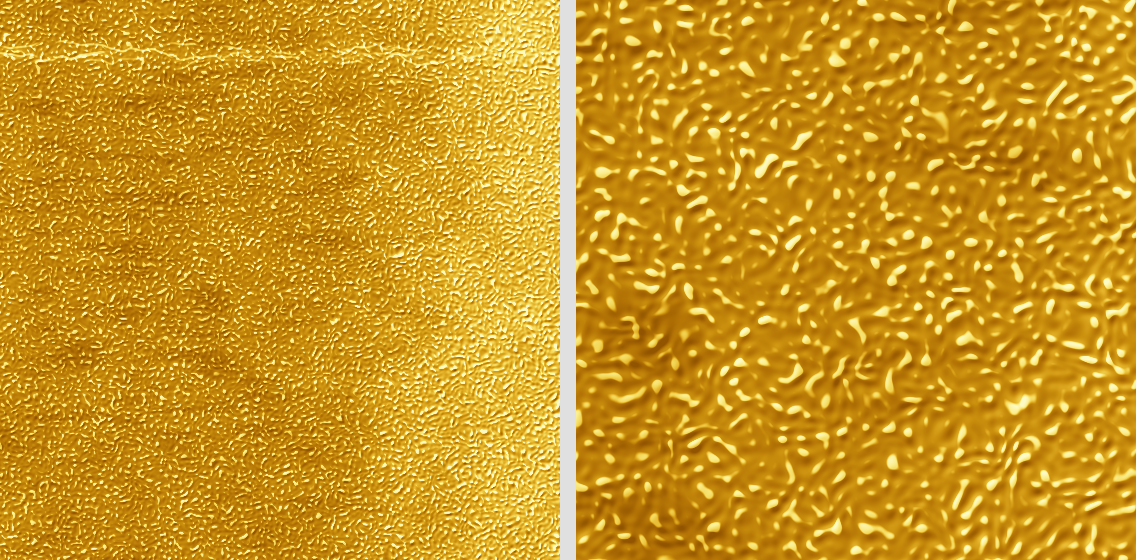
Left: the whole. Right: its middle third, enlarged.
Reproduce this texture procedurally as a three.js fragment shader.

```glsl
// Gold foil embossed with fine worm-like wrinkles, glowing toward the right edge.
varying vec2 vUv;

const float TAU = 6.28318;

vec3 hash3(vec2 p) {
  vec3 q = fract(p.xyx * vec3(0.1031, 0.1030, 0.0973));
  q += dot(q, q.yxz + 33.33);
  return fract((q.xxy + q.yzz) * q.zyx);
}

float noise(vec2 p) {
  vec2 i = floor(p), f = fract(p);
  f = f * f * (3.0 - 2.0 * f);
  float low = mix(hash3(i).x, hash3(i + vec2(1.0, 0.0)).x, f.x);
  float high = mix(hash3(i + vec2(0.0, 1.0)).x, hash3(i + 1.0).x, f.x);
  return mix(low, high, f.y);
}

float fbm(vec2 p) {
  float sum = 0.0, amp = 0.5;
  for (int i = 0; i < 4; i++) {
    sum += amp * noise(p);
    p = p * 2.1 + 17.3;
    amp *= 0.5;
  }
  return sum / 0.9375;
}

// Wrinkle height: short waves of one length, scattered in random directions
float wrinkles(vec2 p) {
  vec2 cell = floor(p);
  float height = 0.0;
  for (int y = -1; y <= 1; y++)
  for (int x = -1; x <= 1; x++)
  for (int k = 0; k < 3; k++) {
    vec2 id = cell + vec2(float(x), float(y));
    vec3 spot = hash3(id + 37.0 * float(k) + 5.0);
    vec2 d = p - id - spot.xy;
    float fade = max(0.0, 1.0 - dot(d, d));
    float angle = TAU * spot.z;
    float phase = TAU * hash3(id + 61.0 * float(k) + 211.0).y;
    height += fade * fade * cos(TAU * 0.95 * dot(d, vec2(cos(angle), sin(angle))) + phase);
  }
  return height;
}

// Broad reflection, strongest along the right edge
float glowAt(vec2 uv) {
  float drift = 0.24 * (fbm(uv * vec2(4.0, 5.0) + 3.0) - 0.5)
              + 0.16 * (fbm(uv * 22.0) - 0.5);
  float reach = 0.07 * smoothstep(0.7, 1.0, uv.y)
              + 0.06 * exp(-pow((uv.y - 0.33) / 0.12, 2.0));
  float glow = smoothstep(0.5, 1.04, uv.x + drift + reach);
  return glow + 0.12 * (1.0 - smoothstep(0.0, 0.12, uv.x));
}

// Bright broken creases running across near the top
float creases(vec2 uv) {
  float sum = 0.0;
  for (int i = 0; i < 4; i++) {
    float row = float(i);
    float level = 0.892 + 0.007 * row
                + 0.022 * (noise(vec2(uv.x * 13.0, row * 9.0)) - 0.5)
                + 0.012 * (noise(vec2(uv.x * 55.0, row * 5.0 + 2.0)) - 0.5);
    float line = 1.0 - smoothstep(0.0004, 0.0032, abs(uv.y - level));
    sum += line * smoothstep(0.35, 0.75, noise(vec2(uv.x * 24.0, row * 7.0 + 40.0)));
  }
  return min(sum, 1.0) * (1.0 - smoothstep(0.8, 0.98, uv.x));
}

// Gold ramp: each whole step of tone is the next colour
vec3 gold(float tone) {
  vec3 c = mix(vec3(0.57, 0.33, 0.0), vec3(0.70, 0.45, 0.02), clamp(tone + 1.0, 0.0, 1.0));
  c = mix(c, vec3(0.79, 0.56, 0.05), clamp(tone, 0.0, 1.0));
  c = mix(c, vec3(0.89, 0.69, 0.15), clamp(tone - 1.0, 0.0, 1.0));
  c = mix(c, vec3(0.95, 0.84, 0.34), clamp(tone - 2.0, 0.0, 1.0));
  c = mix(c, vec3(0.98, 0.93, 0.55), clamp(tone - 3.0, 0.0, 1.0));
  return mix(c, vec3(0.99, 0.98, 0.77), clamp(tone - 4.0, 0.0, 1.0));
}

void main() {
  // Relief, bent slightly so the worms curl unevenly
  vec2 bend = vec2(noise(vUv * 50.0), noise(vUv * 50.0 + 91.0)) - 0.5;
  vec2 p = vUv * 90.0 + 0.7 * bend;
  float height = wrinkles(p);
  float slope = height - wrinkles(p + vec2(-0.07, 0.13));
  float crest = smoothstep(0.6, 1.75, height + 0.25 * slope);

  // Large-scale light and faint horizontal shadow streaks
  float glow = glowAt(vUv);
  float patches = fbm(vUv * 16.0 + 7.0) - 0.5;
  float streak = smoothstep(0.55, 0.9, noise(vec2(vUv.x * 13.0, vUv.y * 75.0)));

  float tone = 0.5 + 1.9 * glow + 0.9 * patches + 0.15 * (vUv.y - 0.5);
  tone += crest * (2.9 + 1.8 * patches) + slope * (0.7 + 0.7 * glow);
  tone -= 0.55 * streak * (1.0 - glow);
  tone += 2.4 * creases(vUv) + 0.5 * exp(-pow((vUv.y - 0.903) / 0.014, 2.0));

  gl_FragColor = vec4(gold(tone), 1.0);
}
```
